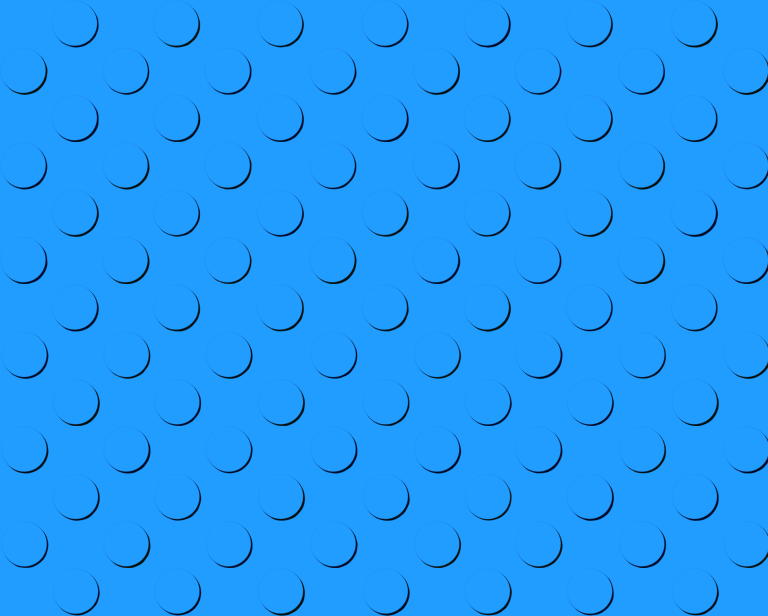
Reproduce this pattern procedurally as a Shadertoy shader.

```glsl
// Staggered rows of raised blue discs, each casting a thin crescent shadow to the lower right.
// Lengths are fractions of the canvas width, measured from the top left.
#define HALF_PITCH 0.0672
#define ROW_STEP 0.06163
#define FIRST_DISC vec2(0.0313, 0.0313)
#define RADIUS 0.0293
#define SHADOW_SHIFT 0.0030
#define COLUMN_SWAY 0.0015
#define EDGE_WEAR 0.0005
#define RIM_WIDTH 0.0007
#define BASE_BLUE vec3(0.13, 0.61, 1.0)
#define RIM_BLUE vec3(0.07, 0.46, 0.84)
#define SHADOW_NAVY vec3(0.0, 0.04, 0.15)
#define SHADOW_OLIVE vec3(0.02, 0.06, 0.04)

const float TAU = 6.28319;

float hash(vec2 p) {
    vec3 q = fract(vec3(p.xyx) * 0.1031);
    q += dot(q, q.yzx + 33.33);
    return fract((q.x + q.y) * q.z);
}

vec2 gradient(vec2 cell) {
    float angle = TAU * hash(cell);
    return vec2(cos(angle), sin(angle));
}

float gradientNoise(vec2 p) {
    vec2 i = floor(p), f = fract(p);
    vec2 s = f * f * (3.0 - 2.0 * f);
    vec2 e = vec2(1.0, 0.0);
    float top = mix(dot(gradient(i), f), dot(gradient(i + e.xy), f - e.xy), s.x);
    float bottom = mix(dot(gradient(i + e.yx), f - e.yx), dot(gradient(i + e.xx), f - e.xx), s.x);
    return mix(top, bottom, s.y);
}

// Column (x) and row (y) of the nearest disc; even rows use odd columns.
vec2 nearestDisc(vec2 p) {
    vec2 g = (p - FIRST_DISC) / vec2(HALF_PITCH, ROW_STEP);
    float row = floor(g.y + 0.5);
    float parity = 1.0 - mod(row, 2.0);
    float column = 2.0 * floor((g.x - parity) * 0.5 + 0.5) + parity;
    return vec2(column, row);
}

// Grid position with a slow sideways sway and a slight step in the lower rows.
vec2 discCentre(vec2 id) {
    vec2 centre = FIRST_DISC + id * vec2(HALF_PITCH, ROW_STEP);
    centre.x += COLUMN_SWAY * (cos(TAU * (id.x - 0.2) / 7.0) - 1.0);
    centre.x += 0.0013 * step(6.5, id.y);
    return centre;
}

float coverage(float d, float blur) {
    return 1.0 - smoothstep(-blur, blur, d);
}

void mainImage(out vec4 fragColor, in vec2 fragCoord) {
    float pixel = 1.0 / iResolution.x;
    float blur = 0.75 * pixel;
    vec2 p = vec2(fragCoord.x, iResolution.y - fragCoord.y) * pixel;

    vec2 id = nearestDisc(p);
    float variety = hash(id + 17.0);
    vec2 lightDir = normalize(vec2(1.0, 1.05));
    vec2 shift = lightDir * SHADOW_SHIFT * mix(0.85, 1.12, variety);

    // Face and shadow straddle the disc centre
    vec2 q = p - discCentre(id);
    vec2 fromFace = q + 0.5 * shift;
    float face = length(fromFace) - RADIUS;
    float wear = EDGE_WEAR * gradientNoise(p * 110.0 + id * 3.7);
    float shadow = length(q - 0.5 * shift) - RADIUS + wear;

    // Faint rim, strongest at the ends of the crescent
    float facing = dot(normalize(fromFace + 1e-6), lightDir);
    float rim = coverage(abs(face) - RIM_WIDTH * 0.5, blur);
    rim *= mix(0.12, 0.5, smoothstep(-0.9, 0.2, facing));
    vec3 colour = mix(BASE_BLUE, RIM_BLUE, rim);

    // Crescent left uncovered by the face, tinted differently per disc
    float crescent = coverage(shadow, blur) * (1.0 - coverage(face, blur));
    float tint = smoothstep(0.3, 0.9, hash(id + 41.0));
    vec3 ink = mix(SHADOW_NAVY, SHADOW_OLIVE, tint);
    colour = mix(colour, ink, crescent);

    fragColor = vec4(colour, 1.0);
}
```
